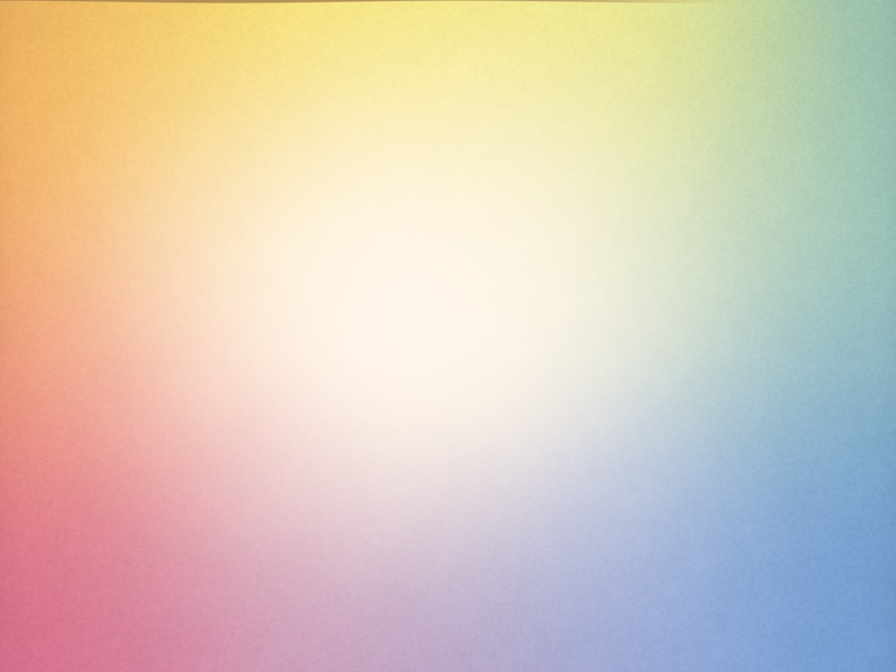
Write a WebGL 2 fragment shader that draws this background.

```glsl
#version 300 es
precision highp float;
// A soft rainbow wash on paper: coloured patches blend around the rim,
// a cream glow fades them out in the middle, and layered noise adds
// a mottled grain. A thin uneven brown edge runs along the top.
uniform vec2 u_resolution;
out vec4 outColor;

const vec3 CREAM = vec3(1.0, 0.965, 0.915);
const vec3 AMBER = vec3(0.90, 0.68, 0.38);
const vec3 ORANGE = vec3(0.97, 0.67, 0.34);
const vec3 GOLD = vec3(0.95, 0.80, 0.38);
const vec3 YELLOW = vec3(0.96, 0.89, 0.38);
const vec3 LEMON = vec3(0.95, 0.90, 0.45);
const vec3 LIME = vec3(0.92, 0.91, 0.54);
const vec3 SAGE = vec3(0.76, 0.84, 0.66);
const vec3 TEAL = vec3(0.56, 0.73, 0.70);
const vec3 AQUA = vec3(0.56, 0.75, 0.75);
const vec3 SKY = vec3(0.47, 0.66, 0.79);
const vec3 BLUE = vec3(0.44, 0.61, 0.82);
const vec3 PERIWINKLE = vec3(0.58, 0.67, 0.86);
const vec3 LAVENDER = vec3(0.71, 0.64, 0.77);
const vec3 MAUVE = vec3(0.82, 0.60, 0.71);
const vec3 ROSE = vec3(0.84, 0.43, 0.55);
const vec3 CORAL = vec3(0.91, 0.48, 0.47);
const vec3 PEACH = vec3(0.94, 0.60, 0.40);
const vec3 EDGE_BROWN = vec3(0.62, 0.47, 0.29);

const vec2 GLOW_CENTER = vec2(0.46, 0.53);
const vec2 GLOW_RADIUS = vec2(0.32, 0.36);
const float GLOW_RADIUS_BELOW = 0.33;
const float PATCH_SIZE = 0.15;
const float MOTTLE = 0.018;
const float GRAIN = 0.030;

float hash(vec2 p) {
    p = fract(p * vec2(0.1031, 0.1137));
    p += dot(p, p.yx + 33.33);
    return fract((p.x + p.y) * p.x * 17.0);
}

float noise(vec2 p) {
    vec2 cell = floor(p), f = fract(p);
    f = f * f * (3.0 - 2.0 * f);
    return mix(mix(hash(cell), hash(cell + vec2(1, 0)), f.x),
               mix(hash(cell + vec2(0, 1)), hash(cell + vec2(1, 1)), f.x), f.y);
}

float fbm(vec2 p) {
    float sum = 0.0, amp = 0.5;
    for (int i = 0; i < 4; i++) {
        sum += amp * noise(p);
        p = mat2(1.6, 1.2, -1.2, 1.6) * p + 7.3;
        amp *= 0.5;
    }
    return sum;
}

// One colour patch: weighted colour in rgb, weight in a
vec4 wash(vec2 uv, vec2 center, vec3 color) {
    vec2 d = (uv - center) * vec2(1.15, 1.0) / PATCH_SIZE;
    return vec4(color, 1.0) * (exp(-0.5 * dot(d, d)) + 1e-6);
}

vec3 rimColor(vec2 uv) {
    vec4 sum = wash(uv, vec2(0.00, 1.00), AMBER);
    sum += wash(uv, vec2(0.06, 0.78), ORANGE);
    sum += wash(uv, vec2(0.20, 0.82), GOLD);
    sum += wash(uv, vec2(0.32, 0.92), YELLOW);
    sum += wash(uv, vec2(0.52, 0.92), LEMON);
    sum += wash(uv, vec2(0.73, 0.88), LIME);
    sum += wash(uv, vec2(0.83, 0.66), SAGE);
    sum += wash(uv, vec2(1.00, 0.90), TEAL);
    sum += wash(uv, vec2(0.97, 0.66), AQUA);
    sum += wash(uv, vec2(0.92, 0.42), SKY);
    sum += wash(uv, vec2(0.97, 0.14), BLUE);
    sum += wash(uv, vec2(0.72, 0.15), PERIWINKLE);
    sum += wash(uv, vec2(0.50, 0.10), LAVENDER);
    sum += wash(uv, vec2(0.30, 0.13), MAUVE);
    sum += wash(uv, vec2(0.06, 0.08), ROSE);
    sum += wash(uv, vec2(0.10, 0.34), CORAL);
    sum += wash(uv, vec2(0.06, 0.57), PEACH);
    return sum.rgb / sum.a;
}

float glow(vec2 uv) {
    vec2 d = uv - GLOW_CENTER;
    float below = smoothstep(0.1, -0.1, d.y);
    d /= vec2(GLOW_RADIUS.x, mix(GLOW_RADIUS.y, GLOW_RADIUS_BELOW, below));
    return exp(-0.75 * pow(length(d), 2.6));
}

void main() {
    vec2 uv = gl_FragCoord.xy / u_resolution;
    vec2 p = uv * vec2(u_resolution.x / u_resolution.y, 1.0);

    // Slightly uneven washes around the glow
    vec2 drift = vec2(fbm(p * 5.0), fbm(p * 5.0 + 19.0)) - 0.47;
    vec2 q = uv + 0.035 * drift;
    float light = glow(q);
    vec3 color = mix(rimColor(q), CREAM, light);

    // Paper mottling and grain, strongest in the saturated areas
    float texture_ = MOTTLE * (fbm(p * 26.0) - 0.47);
    texture_ += GRAIN * (noise(p * 290.0) - 0.5);
    color += texture_ * mix(1.0, 0.2, light);

    // Darkened outer sides
    float side = min(uv.x, 1.0 - uv.x);
    color *= 1.0 - 0.035 * exp(-side / 0.018);

    // Thin brown edge at the top, fading to the right
    float depth = 0.0022 + 0.0018 * sin(uv.x * 12.0 - 1.5);
    float line = smoothstep(depth + 0.002, depth - 0.001, 1.0 - uv.y);
    color = mix(color, EDGE_BROWN, 0.75 * line * smoothstep(0.85, 0.55, uv.x));

    outColor = vec4(clamp(color, 0.0, 1.0), 1.0);
}
```
